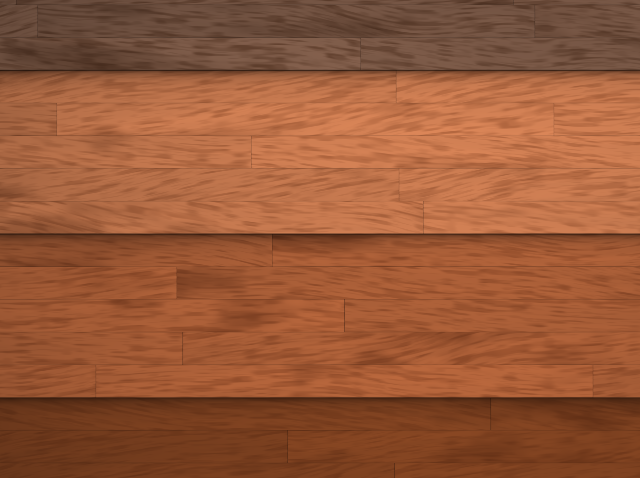
Write a Shadertoy shader that draws this texture.

```glsl
// Four overlapping wooden panels, each built of five rows of staggered planks.
// Each plank gets its own tone, grain slope and seed; stretched noise forms the
// pores and rings, and every panel casts a soft shadow on the one below it.

#define PANEL_HEIGHT 0.3423
#define FIRST_EDGE 0.147
#define ROWS 5.0
#define PLANK_LENGTH 1.04
#define SEAM_HALF_WIDTH 0.0007
#define EDGE_HALF_WIDTH 0.0013
#define PORE_FREQ vec2(25.0, 215.0)
#define GRAIN_SLOPE 0.34
#define GRAIN_WAVE 0.045
#define PORE_TINT vec3(0.82, 0.77, 0.72)
#define TONE_SPREAD 0.09

float hash(vec2 p) {
    vec3 q = fract(vec3(p.xyx) * 0.1031);
    q += dot(q, q.yzx + 33.33);
    return fract((q.x + q.y) * q.z);
}

float noise(vec2 p) {
    vec2 cell = floor(p), f = fract(p);
    f = f * f * (3.0 - 2.0 * f);
    float low = mix(hash(cell), hash(cell + vec2(1, 0)), f.x);
    float high = mix(hash(cell + vec2(0, 1)), hash(cell + vec2(1, 1)), f.x);
    return mix(low, high, f.y);
}

float fbm(vec2 p) {
    float sum = 0.0, gain = 0.5;
    for (int i = 0; i < 4; i++) {
        sum += gain * noise(p);
        p = p * 2.03 + 17.3;
        gain *= 0.5;
    }
    return sum / 0.9375;
}

// Antialiased line coverage at distance d
float line(float d, float halfWidth) {
    float blur = 0.5 / iResolution.y;
    return 1.0 - smoothstep(halfWidth - blur, halfWidth + blur, d);
}

// Distance to the nearest whole number
float toInteger(float v) {
    return abs(v - floor(v + 0.5));
}

vec3 panelColor(int panel) {
    vec3 colors[4] = vec3[4](
        vec3(0.480, 0.350, 0.280),
        vec3(0.785, 0.480, 0.315),
        vec3(0.685, 0.382, 0.225),
        vec3(0.515, 0.268, 0.132));
    return colors[clamp(panel, 0, 3)];
}

// Tint of the wood at p, with rings, pores and darker blotches
vec3 woodTint(vec2 p, float seed, float contrast) {
    vec2 shift = 61.0 * vec2(seed, fract(seed * 7.31));
    float slope = GRAIN_SLOPE * (fract(seed * 13.7) - 0.5);
    float wave = GRAIN_WAVE * (noise(p * vec2(4.0, 6.0) + shift) - 0.5);
    vec2 flow = vec2(p.x, p.y + slope * p.x + wave);

    // Two layers of short strokes along the flow
    float ring = noise(flow * vec2(3.0, 80.0) + shift);
    float pore = noise(flow * PORE_FREQ + shift);
    float finePore = noise(flow * PORE_FREQ * 1.6 + shift.yx);
    pore = smoothstep(0.42, 0.90, pore + 0.25 * (ring - 0.5));
    pore = 0.75 * pore + 0.35 * smoothstep(0.45, 0.95, finePore);
    float blotch = smoothstep(0.56, 0.86, fbm(p * vec2(4.0, 11.0) + shift.yx));

    vec3 tint = mix(vec3(1.0), PORE_TINT, contrast * pore);
    tint *= 1.0 + 0.05 * (ring - 0.5);
    return tint * mix(vec3(1.0), vec3(0.80, 0.76, 0.72), blotch);
}

void mainImage(out vec4 fragColor, in vec2 fragCoord) {
    vec2 uv = fragCoord / iResolution.y;
    vec2 screen = fragCoord / iResolution.xy;

    // Panel, row and plank addresses, counted from the top
    float panelPos = (1.0 - uv.y - FIRST_EDGE) / PANEL_HEIGHT + 1.0;
    float panel = floor(panelPos);
    float row = floor(panelPos * ROWS);
    float plankPos = uv.x / PLANK_LENGTH - hash(vec2(row, 4.7));
    float seed = hash(vec2(floor(plankPos) + 9.0, row + 3.0));

    // Wood
    float contrast = panel < 0.5 ? 1.25 : (panel < 2.5 ? 0.9 : 0.65);
    vec3 color = panelColor(int(panel)) * woodTint(uv, seed, contrast);
    color *= 1.0 + TONE_SPREAD * (fract(seed * 5.9) - 0.5);

    // Row seams and plank ends
    float seam = toInteger(panelPos * ROWS) * PANEL_HEIGHT / ROWS;
    float joint = toInteger(plankPos) * PLANK_LENGTH;
    float seamWear = 0.08 + 0.18 * noise(vec2(uv.x * 6.0, row * 3.7));
    color *= 1.0 - seamWear * line(seam, SEAM_HALF_WIDTH);
    float jointDepth = 0.15 + 0.25 * hash(vec2(row, 8.1));
    color *= 1.0 - jointDepth * line(joint, SEAM_HALF_WIDTH);

    // Shadow below each panel, and its dark lower edge
    float depth = fract(panelPos) * PANEL_HEIGHT;
    color *= 1.0 - 0.32 * exp(-depth / 0.007) - 0.22 * exp(-depth / 0.028);
    color *= 1.0 - 0.32 * line(toInteger(panelPos) * PANEL_HEIGHT, EDGE_HALF_WIDTH);

    // Broad light right of centre
    vec2 fromLight = screen - vec2(0.68, 0.56);
    color *= 1.05 - dot(fromLight * fromLight, vec2(0.36, 0.26));

    fragColor = vec4(clamp(color, 0.0, 1.0), 1.0);
}
```
